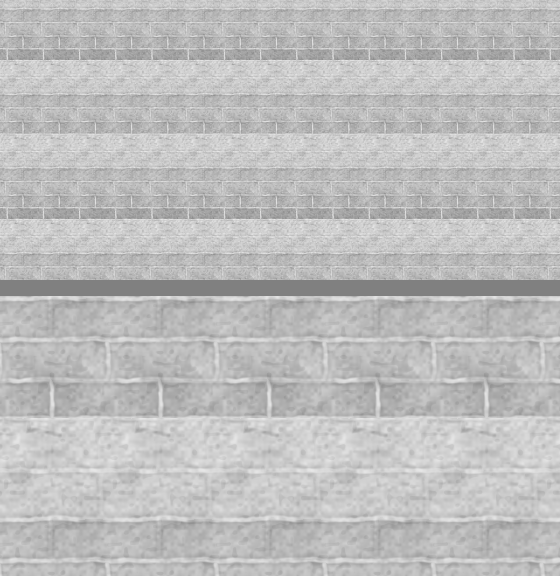
Top: the whole. Bottom: its middle third, enlarged.
Give the GLSL for this texture, as a Shadertoy shader.

```glsl
// Lengths are fractions of the canvas height
const float BRICK_LENGTH = 0.1293;
const float TALL_BLOCK = 0.3047;    // six courses
const float SHORT_BLOCK = 0.2630;   // the same courses without the last
const float BLOCK_START = 0.4786;   // top of a tall block, from the top edge
const float BED_HALF_WIDTH = 0.0027;
const float JOINT_HALF_WIDTH = 0.0023;
const float EDGE_SOFTNESS = 0.0016;
const float WOBBLE = 0.0065;
const float SHADOW_DEPTH = 0.085;
const float GRAIN_DEPTH = 0.135;
const float PIT_DEPTH = 0.05;
const float COLUMN_SHADE = 0.016;   // soft shade across each brick length
const float MORTAR_TONE = 0.865;
const float TAU = 6.2831853;

// One entry per course, from the top of a block
const float COURSE_HEIGHT[6] = float[](0.0625, 0.0573, 0.0495, 0.0485, 0.0452, 0.0417);
const float COURSE_TONE[6] = float[](0.818, 0.785, 0.718, 0.748, 0.708, 0.655);
const float COURSE_MOTTLE[6] = float[](0.15, 0.14, 0.20, 0.12, 0.12, 0.08);
const float JOINT_SHIFT[6] = float[](0.62, 0.08, 0.62, 0.15, 0.63, 0.20);
const float JOINT_STRENGTH[6] = float[](0.25, 0.40, 0.30, 0.80, 0.95, 0.95);

float hash(vec2 p) {
    return fract(sin(dot(p, vec2(127.1, 311.7))) * 43758.5453);
}

// Value noise that repeats along x with every brick length
float brickNoise(vec2 p, vec2 cells) {
    p *= cells;
    vec2 i = floor(p);
    vec2 f = fract(p);
    f = f * f * (3.0 - 2.0 * f);
    float x0 = mod(i.x, cells.x);
    float x1 = mod(i.x + 1.0, cells.x);
    return mix(mix(hash(vec2(x0, i.y)), hash(vec2(x1, i.y)), f.x),
               mix(hash(vec2(x0, i.y + 1.0)), hash(vec2(x1, i.y + 1.0)), f.x), f.y);
}

float cloud(vec2 p) {
    return 0.30 * brickNoise(p, vec2(3.0)) + 0.35 * brickNoise(p + 3.0, vec2(6.0))
         + 0.20 * brickNoise(p + 7.0, vec2(12.0)) + 0.15 * brickNoise(p + 11.0, vec2(21.0));
}

// Soft band around a seam
float band(float dist, float halfWidth, float softness) {
    return 1.0 - smoothstep(halfWidth - softness, halfWidth + softness, dist);
}

// Depth below the top of the current block; tall and short blocks alternate
float blockDepth(float y) {
    float depth = mod(y - BLOCK_START, TALL_BLOCK + SHORT_BLOCK);
    return depth > TALL_BLOCK ? depth - TALL_BLOCK : depth;
}

void mainImage(out vec4 fragColor, in vec2 fragCoord) {
    vec2 pos = fragCoord / iResolution.y;
    pos.y = 1.0 - pos.y;
    float softness = max(EDGE_SOFTNESS, 0.6 / iResolution.y);

    // Uneven seams, alike in every block
    vec2 wall = vec2(pos.x, blockDepth(pos.y)) / BRICK_LENGTH;
    pos += WOBBLE * (vec2(cloud(wall + 13.0), cloud(wall + 29.0)) - 0.5);
    float depth = blockDepth(pos.y);

    // Find the course and the depth within it
    int course = 0;
    float below = depth;
    for (int i = 0; i < 5; i++) {
        if (course == i && below > COURSE_HEIGHT[i]) {
            below -= COURSE_HEIGHT[i];
            course++;
        }
    }
    float height = COURSE_HEIGHT[course];
    float level = below / height;
    float bedDist = min(below, height - below);
    float along = fract(pos.x / BRICK_LENGTH - JOINT_SHIFT[course] + 0.5) - 0.5;
    float jointDist = abs(along) * BRICK_LENGTH;

    // Brick face: mottling and a shade across each length
    vec2 face = vec2(wall.x, depth / BRICK_LENGTH);
    float stain = cloud(face);
    float patches = cloud(face * vec2(1.0, 1.6) + 17.0);
    float tone = COURSE_TONE[course] + COURSE_MOTTLE[course] * (stain - 0.5);
    tone -= COLUMN_SHADE * cos(TAU * (wall.x - JOINT_SHIFT[0]));

    // Dark rims along the seams
    float rim = max(band(bedDist, 0.0060, 0.0030), 0.7 * band(jointDist, 0.0050, 0.0030));
    tone -= SHADOW_DEPTH * rim * (0.2 + patches);

    // Smeared mortar and cracks on the worn pale courses
    float pale = course == 0 ? 1.0 : (course == 1 ? 0.55 : 0.0);
    float smear = smoothstep(0.46, 0.60, patches) * (1.0 - smoothstep(0.15, 0.65, level));
    tone = mix(tone, MORTAR_TONE, 0.75 * pale * smear);
    float crack = band(abs(level - 0.27 - 0.3 * (stain - 0.5)), 0.03, 0.03);
    tone -= 0.12 * pale * crack * smoothstep(0.45, 0.62, brickNoise(face, vec2(9.0, 5.0)));

    // Pits and grain
    tone -= PIT_DEPTH * smoothstep(0.66, 0.85, brickNoise(face + 23.0, vec2(19.0)));
    float grain = 0.65 * brickNoise(face + 5.0, vec2(31.0)) + 0.35 * brickNoise(face + 9.0, vec2(17.0));

    // Mortar beds and upright joints
    float cover = smoothstep(0.30, 0.58, patches);
    float bed = band(bedDist, BED_HALF_WIDTH, softness) * mix(0.35, 0.95, cover);
    float joint = band(jointDist, JOINT_HALF_WIDTH, softness) * JOINT_STRENGTH[course];
    joint *= mix(0.6, 1.0, cover);
    tone = mix(tone, MORTAR_TONE, max(bed, joint));

    tone += GRAIN_DEPTH * (grain - 0.5);
    fragColor = vec4(vec3(clamp(tone, 0.0, 1.0)), 1.0);
}
```
